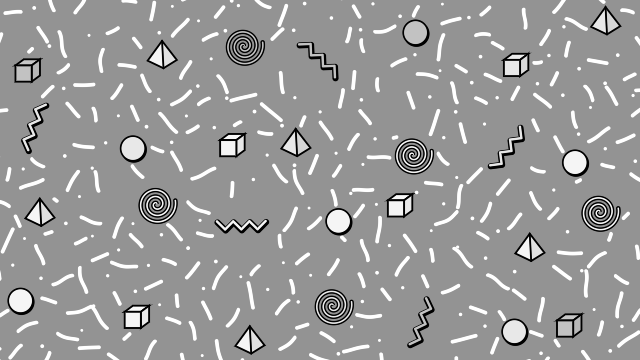
Write a Shadertoy shader that draws this pattern.

```glsl
const float GROUND = 0.578, WHITE = 1.0, SILVER = 0.76, INK = 0.0;
const vec2 MOTIF_CELL = vec2(0.254, 0.25);
const float CONFETTI_CELL = 0.084;
const float CONFETTI_TILT = 0.45;
const float DASH_WIDTH = 0.0052;
const float DASH_MIN = 0.015, DASH_MAX = 0.035;
const float DASH_BEND = 0.004;
const float DOT_RADIUS = 0.0048, DOT_CHANCE = 0.62;
const float OUTLINE = 0.0026;
const float SPIRAL_PITCH = 0.0178, SPIRAL_TURNS = 3.0;
const float ZIGZAG_STEP = 0.0225, ZIGZAG_HEIGHT = 0.0112;
const float TAU = 6.2832;

// Motif kinds: 0 disc, 1 cube, 2 pyramid, 3 spiral, 4 zigzag
const float MOTIF_RADIUS[5] = float[5](0.038, 0.044, 0.044, 0.058, 0.077);

struct Motif { vec2 centre; float radius; int kind; };

vec2 hash2(vec2 p) {
    vec3 q = fract(p.xyx * vec3(0.1031, 0.1030, 0.0973));
    q += dot(q, q.yzx + 33.33);
    return fract((q.xx + q.yz) * q.zy);
}

mat2 rotation(float a) { return mat2(cos(a), sin(a), -sin(a), cos(a)); }

float coverage(float d) {
    float px = 0.6 / iResolution.y;
    return 1.0 - smoothstep(-px, px, d);
}

void paint(inout float tone, float d, float value) { tone = mix(tone, value, coverage(d)); }

void paintFace(inout float tone, float d, float value) {
    paint(tone, d, value);
    paint(tone, abs(d) - OUTLINE, INK);
}

float segment(vec2 p, vec2 a, vec2 b) {
    vec2 ab = b - a;
    return length(p - a - ab * clamp(dot(p - a, ab) / dot(ab, ab), 0.0, 1.0));
}

// Signed distance to the left of the line from a to b
float edge(vec2 p, vec2 a, vec2 b) {
    vec2 t = normalize(b - a);
    return dot(p - a, vec2(-t.y, t.x));
}

// Convex polygon with clockwise corners
float quad(vec2 p, vec2 a, vec2 b, vec2 c, vec2 d) {
    return max(max(edge(p, a, b), edge(p, b, c)), max(edge(p, c, d), edge(p, d, a)));
}

float spiral(vec2 p) {
    float turn = fract(atan(p.y, p.x) / TAU);
    float ring = clamp(round(length(p) / SPIRAL_PITCH - turn), 0.0, SPIRAL_TURNS - 1.0);
    float arm = abs(length(p) - SPIRAL_PITCH * (ring + turn));
    return min(arm, length(p - vec2(SPIRAL_PITCH * SPIRAL_TURNS, 0.0)));
}

float zigzag(vec2 p) {
    float d = 1.0;
    for (float i = -3.0; i < 3.0; i++) {
        float side = ZIGZAG_HEIGHT * (mod(i, 2.0) * 2.0 - 1.0);
        d = min(d, segment(p, vec2(i * ZIGZAG_STEP, side), vec2((i + 1.0) * ZIGZAG_STEP, -side)));
    }
    return d;
}

Motif motifAt(vec2 cell) {
    int kind = int(mod(cell.x + 2.0 * cell.y, 5.0));
    float radius = MOTIF_RADIUS[kind];
    vec2 room = 0.5 * MOTIF_CELL - radius - 0.008;
    vec2 jitter = (hash2(cell + 41.0) * 2.0 - 1.0) * room;
    return Motif((cell + 0.5) * MOTIF_CELL + jitter, radius, kind);
}

// Free distance from a point to the nearest motif
float clearance(vec2 p) {
    float d = 1.0;
    for (int k = 0; k < 9; k++) {
        Motif m = motifAt(floor(p / MOTIF_CELL) + vec2(k % 3 - 1, k / 3 - 1));
        d = min(d, distance(p, m.centre) - m.radius);
    }
    return d;
}

// Bent dashes in cell middles, dots near cell corners
float confetti(vec2 p) {
    mat2 tilt = rotation(CONFETTI_TILT);
    vec2 g = tilt * p;
    float d = 1.0;
    for (int k = 0; k < 9; k++) {
        vec2 cell = floor(g / CONFETTI_CELL) + vec2(k % 3 - 1, k / 3 - 1);
        vec2 place = hash2(cell + 73.0), form = hash2(cell + 211.0), dots = hash2(cell + 137.0);
        vec2 centre = (cell + 0.5 + 0.44 * (place - 0.5)) * CONFETTI_CELL;
        if (distance(g, centre) < 0.055) {
            float reach = mix(DASH_MIN, DASH_MAX, form.y);
            reach = min(reach, clearance(centre * tilt) - 0.007);
            vec2 q = rotation(form.x * TAU) * (g - centre);
            q.y -= DASH_BEND * (place.x * 2.0 - 1.0) * sin(q.x * 70.0 + place.y * TAU);
            float dash = length(vec2(max(abs(q.x) - reach, 0.0), q.y)) - DASH_WIDTH;
            if (reach > 0.004) d = min(d, dash);
        }
        vec2 corner = (cell + 0.12 * (form - 0.5)) * CONFETTI_CELL;
        float dotDistance = distance(g, corner) - DOT_RADIUS * mix(0.8, 1.1, dots.y);
        if (dots.x < DOT_CHANCE && dotDistance < 0.01 && clearance(corner * tilt) > 0.008)
            d = min(d, dotDistance);
    }
    return d;
}

void paintMotif(inout float tone, vec2 p, vec2 cell) {
    Motif m = motifAt(cell);
    vec2 h = hash2(cell + 97.0);
    float shade = h.x < 0.4 ? SILVER : (h.x < 0.6 ? 0.91 : 0.96);
    p -= m.centre;
    if (m.kind == 0) {
        paint(tone, min(length(p), length(p - vec2(0.0025, -0.0032))) - 0.0365, INK);
        paint(tone, length(p) - 0.0318, shade);
    } else if (m.kind == 1) {
        vec2 a = vec2(-0.034, -0.031), b = vec2(-0.034, 0.014);
        vec2 c = vec2(0.011, 0.014), d = vec2(0.011, -0.031), depth = vec2(0.023, 0.017);
        paintFace(tone, quad(p, b, b + depth, c + depth, c), shade + 0.02);
        paintFace(tone, quad(p, d, c, c + depth, d + depth), shade * 0.95);
        paintFace(tone, quad(p, a, b, c, d), shade);
    } else if (m.kind == 2) {
        vec2 apex = vec2(0.0, 0.040), left = vec2(-0.040, -0.015);
        vec2 front = vec2(0.004, -0.036), right = vec2(0.041, -0.013);
        float value = mix(shade, shade * 0.92, coverage(-edge(p, apex, front)));
        paintFace(tone, quad(p, apex, right, front, left), value);
        paint(tone, segment(p, apex, front) - OUTLINE, INK);
    } else if (m.kind == 3) {
        float d = spiral(rotation(-0.2) * p);
        paint(tone, d - 0.0062, INK);
        paint(tone, d - 0.0022, shade);
    } else {
        mat2 turn = rotation(h.y * TAU);
        paint(tone, zigzag(turn * (p - vec2(0.0015, -0.0028))) - 0.0085, INK);
        paint(tone, zigzag(turn * p) - 0.0034, shade);
    }
}

void mainImage(out vec4 fragColor, in vec2 fragCoord) {
    vec2 p = fragCoord / iResolution.y;
    float tone = GROUND;
    paint(tone, confetti(p), WHITE);
    paintMotif(tone, p, floor(p / MOTIF_CELL));
    fragColor = vec4(vec3(tone), 1.0);
}
```
